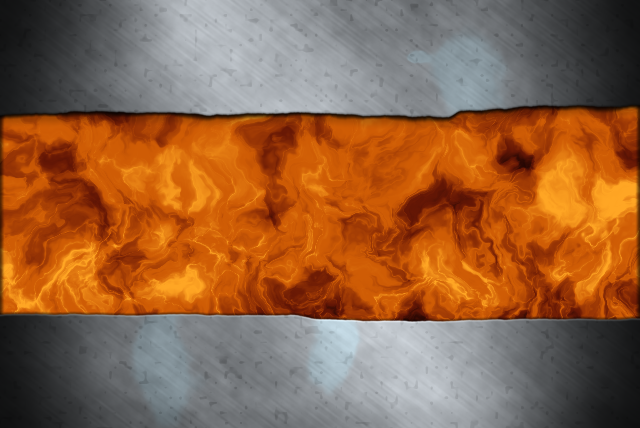
Give the GLSL for this background, as a WebGL 1 fragment shader.

```glsl
precision highp float;
uniform vec2 u_resolution;

float hash(vec2 p) {
  vec3 q = fract(vec3(p.xyx) * 0.1031);
  q += dot(q, q.yzx + 33.33);
  return fract((q.x + q.y) * q.z);
}

float noise(vec2 p) {
  vec2 i = floor(p), f = fract(p);
  f = f * f * (3.0 - 2.0 * f);
  return mix(mix(hash(i), hash(i + vec2(1.0, 0.0)), f.x),
             mix(hash(i + vec2(0.0, 1.0)), hash(i + 1.0), f.x), f.y);
}

float fbm(vec2 p) {
  float sum = 0.0, amp = 0.5;
  for (int i = 0; i < 5; i++) {
    sum += amp * noise(p);
    p = mat2(1.6, 1.2, -1.2, 1.6) * p + 17.3;
    amp *= 0.5;
  }
  return sum / 0.97;
}

// Soft elliptical spot
float glow(vec2 p, vec2 center, vec2 size) {
  vec2 d = (p - center) / size;
  return exp(-dot(d, d));
}

// Thin curling strands along the middle level of a noise field
float strands(vec2 p) {
  return pow(1.0 - abs(2.0 * noise(p) - 1.0), 7.0);
}

vec3 metal(vec2 p) {
  // Diagonal sheen and dark sides
  float sheen = p.x - 0.465 - 0.58 * (1.0 - p.y);
  float side = abs(p.x - 0.75) / 0.75;
  float light = 0.5 + 0.25 * exp(-sheen * sheen * 22.0);
  float stain = fbm(p * 5.0 + 4.0);
  light += 0.2 * (stain - 0.5) + 0.09 * (fbm(p * 38.0) - 0.5);

  // Pale blotches with eroded outlines
  vec2 q = p + 0.13 * (vec2(fbm(p * 9.0), fbm(p * 9.0 + 31.0)) - 0.5);
  float blotch = glow(q, vec2(1.10, 0.82), vec2(0.09, 0.13))
               + glow(q, vec2(0.40, 0.16), vec2(0.08, 0.15))
               + glow(q, vec2(0.78, 0.19), vec2(0.07, 0.07))
               + glow(q, vec2(1.0, 0.885), vec2(0.02));
  blotch = smoothstep(0.3, 0.6, blotch);
  light += 0.07 * blotch;

  // Brushed scratches and small pits
  vec2 brush = vec2(p.x * 0.8 - p.y * 0.6, p.x * 0.6 + p.y * 0.8);
  light += 0.05 * (noise(brush * vec2(190.0, 12.0).yx) - 0.5);
  light -= 0.07 * smoothstep(0.78, 0.95, noise(p * 85.0));

  float corner = smoothstep(0.3, 0.5, abs(p.y - 0.5));
  light *= 1.0 - smoothstep(0.45, 1.08, side + 0.07 * corner) * 0.86;
  light *= 1.0 - 0.13 * smoothstep(0.09, 0.0, p.y);
  return light * mix(vec3(0.97, 1.0, 1.03), vec3(0.92, 1.02, 1.07), blotch);
}

vec3 fire(vec2 p) {
  // Two rounds of warping curl the flames
  vec2 w = vec2(fbm(p * 6.0), fbm(p * 6.0 + 23.0)) - 0.5;
  vec2 q = p + 0.24 * w;
  vec2 v = vec2(fbm(q * 15.0 + 9.0), fbm(q * 15.0 + 51.0)) - 0.5;
  q += 0.09 * v;
  float heat = 0.55 + 1.25 * (fbm(q * vec2(9.0, 6.5)) - 0.5);
  float calm = glow(p, vec2(0.46, 0.66), vec2(0.18, 0.09));
  float low = smoothstep(0.68, 0.3, p.y);
  float wisps = strands(q * vec2(25.0, 14.0)) + 0.7 * strands(q * vec2(43.0, 24.0) + 7.0);
  heat += (0.13 + 0.11 * low) * wisps * (1.0 - 0.75 * calm);
  heat += (0.3 + 0.3 * low) * (fbm(q * vec2(32.0, 20.0) + 3.0) - 0.5) * (1.0 - calm);

  // Bright billows
  vec2 s = p + 0.12 * w + 0.06 * v;
  heat += 0.14 * calm;
  heat += 0.22 * glow(s, vec2(0.09, 0.45), vec2(0.10, 0.14));
  heat += 0.30 * glow(s, vec2(0.38, 0.43), vec2(0.045, 0.04));
  heat += 0.14 * glow(s, vec2(0.74, 0.60), vec2(0.14, 0.10));
  heat += 0.13 * glow(s, vec2(0.99, 0.58), vec2(0.07, 0.10));
  heat += 0.12 * glow(s, vec2(1.42, 0.57), vec2(0.10, 0.12));

  // Dark hollows
  heat -= 0.40 * glow(s, vec2(0.63, 0.49), vec2(0.05, 0.035));
  heat -= 0.40 * glow(s, vec2(1.22, 0.61), vec2(0.06, 0.03));
  heat -= 0.45 * glow(s, vec2(1.33, 0.43), vec2(0.08, 0.035));
  heat -= 0.35 * glow(s, vec2(1.35, 0.64), vec2(0.05, 0.03));
  heat -= 0.30 * glow(s, vec2(1.07, 0.50), vec2(0.05, 0.04));
  heat -= 0.25 * glow(s, vec2(0.89, 0.65), vec2(0.07, 0.05));
  heat -= 0.25 * glow(s, vec2(0.36, 0.36), vec2(0.08, 0.05));
  heat -= 0.16 * smoothstep(0.36, 0.25, p.y);

  vec3 color = mix(vec3(0.13, 0.02, 0.01), vec3(0.40, 0.09, 0.02), smoothstep(0.0, 0.3, heat));
  color = mix(color, vec3(0.60, 0.21, 0.02), smoothstep(0.26, 0.5, heat));
  color = mix(color, vec3(0.81, 0.36, 0.02), smoothstep(0.46, 0.72, heat));
  return mix(color, vec3(1.0, 0.65, 0.14), smoothstep(0.72, 1.15, heat));
}

void main() {
  vec2 p = gl_FragCoord.xy / u_resolution.y;
  p.x *= 1.5 * u_resolution.y / u_resolution.x;
  float pixel = 1.0 / u_resolution.y;

  // Torn borders of the opening
  float rough = 0.012 * (fbm(vec2(p.x * 22.0, 2.0)) - 0.5);
  float top = 0.728 + 0.011 * glow(p, vec2(0.27, p.y), vec2(0.17, 1.0))
            + 0.007 * smoothstep(0.45, 0.6, p.x) - 0.008 * smoothstep(0.65, 1.0, p.x)
            + 0.013 * smoothstep(1.05, 1.08, p.x) + 0.013 * smoothstep(1.08, 1.3, p.x) + rough;
  float bottom = 0.264 - 0.009 * smoothstep(0.68, 0.75, p.x)
               - 0.006 * glow(p, vec2(0.96, p.y), vec2(0.2, 1.0)) + rough * 0.6;
  float inside = min(top - p.y, p.y - bottom);

  // Burnt shade under the upper border and along the sides
  float char = 0.009 + 0.009 * noise(vec2(p.x * 30.0, 5.0));
  vec3 flame = fire(p) * mix(0.16, 1.0, smoothstep(0.0, char, top - p.y));
  flame *= mix(0.75, 1.0, smoothstep(0.0, 0.035, top - p.y));
  flame *= mix(0.4, 1.0, smoothstep(0.0, 0.012, min(p.x, 1.5 - p.x)));
  flame *= mix(0.5, 1.0, smoothstep(0.0, 0.008, p.y - bottom));

  // Pale lip on the lower border, faint shade above the upper one
  vec3 plate = metal(p);
  plate += 0.16 * smoothstep(0.006, 0.0, bottom - p.y) * step(p.y, 0.5);
  plate *= 1.0 - 0.25 * smoothstep(0.006, 0.0, p.y - top) * step(0.5, p.y);
  gl_FragColor = vec4(mix(plate, flame, smoothstep(-pixel, pixel, inside)), 1.0);
}
```
